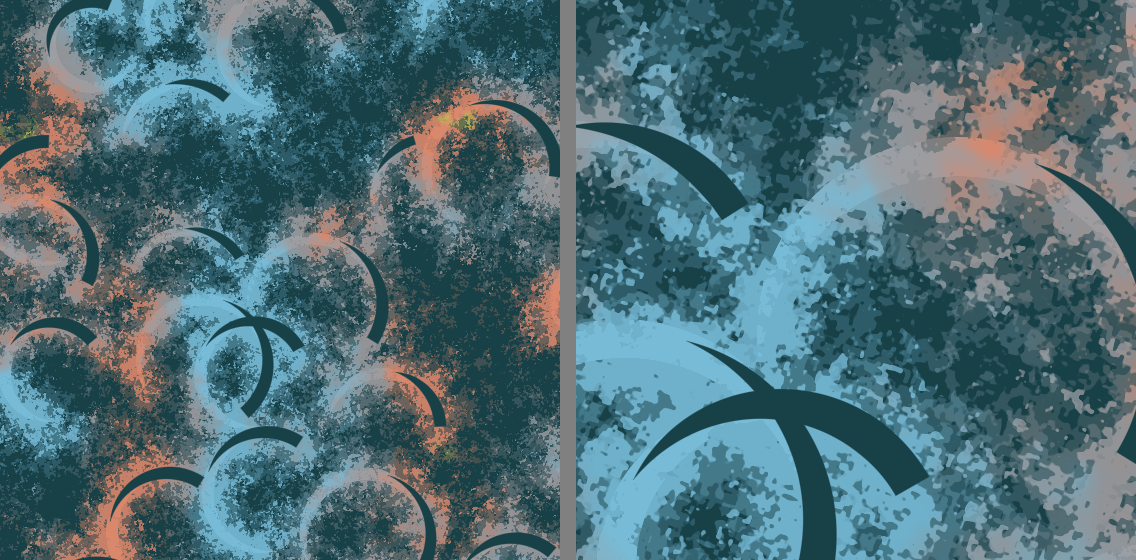
Left: the whole. Right: its middle third, enlarged.
A WebGL 1 fragment shader for this pattern:

```glsl
precision highp float;
uniform vec2 u_resolution;

const vec3 DEEP_TEAL = vec3(0.090, 0.250, 0.280);
const vec3 SKY = vec3(0.520, 0.800, 0.920);
const vec3 ASH = vec3(0.690, 0.660, 0.670);
const vec3 CORAL = vec3(0.960, 0.570, 0.440);
const vec3 OCHRE = vec3(0.860, 0.770, 0.350);
const float GRID = 5.0;

float hash(vec2 p) {
  vec3 q = fract(vec3(p.xyx) * 0.1031);
  q += dot(q, q.yzx + 33.33);
  return fract((q.x + q.y) * q.z);
}

float valueNoise(vec2 p) {
  vec2 i = floor(p);
  vec2 f = fract(p);
  f = f * f * (3.0 - 2.0 * f);
  float low = mix(hash(i), hash(i + vec2(1.0, 0.0)), f.x);
  float high = mix(hash(i + vec2(0.0, 1.0)), hash(i + vec2(1.0)), f.x);
  return mix(low, high, f.y);
}

// Centered noise; a gain near one keeps fine flecks strong.
float speckle(vec2 p, float frequency, float gain) {
  float sum = 0.0;
  float total = 0.0;
  float weight = 1.0;
  mat2 turn = mat2(0.8, 0.6, -0.6, 0.8);
  p *= frequency;
  for (int i = 0; i < 4; i++) {
    sum += weight * valueNoise(p);
    total += weight;
    weight *= gain;
    p = turn * p * 2.03 + 17.3;
  }
  return sum / total - 0.5;
}

float fill(float distance, float blur) {
  return 1.0 - smoothstep(-blur, blur, distance);
}

// Returns spatter reach, solid paint and dark cutout of one arc.
vec3 arcStroke(vec2 p, float radius, float middle, float halfSpan, float blur) {
  float c = cos(middle);
  float s = sin(middle);
  vec2 q = vec2(c * p.x + s * p.y, c * p.y - s * p.x);
  float along = -atan(q.y, q.x) / halfSpan;
  float across = length(q) - radius;
  float arcLength = halfSpan * radius;

  float overrun = max(abs(along) - 1.0, 0.0) * arcLength;
  float reach = exp(-length(vec2(across, overrun)) / 0.046);

  float thickness = min(1.0, 0.35 + 0.4 * halfSpan);
  float bulge = (along + 0.3) / 0.85;
  float paintWidth = 0.012 * thickness * (1.0 - bulge * bulge);
  float solid = fill(abs(across) - paintWidth, blur);

  float growth = clamp((along + 0.05) / 0.75, 0.0, 1.0);
  float cutWidth = 0.0115 * thickness * growth * (1.7 - 0.7 * growth);
  float cutEnd = (along - 0.88) * arcLength;
  float cut = fill(max(abs(across - 0.005) - cutWidth, cutEnd), blur);
  cut *= step(-0.05, along);
  return vec3(reach, solid, cut);
}

// Strongest contribution of the jittered arcs around p.
vec3 scatterArcs(vec2 p, float blur) {
  vec3 strongest = vec3(0.0);
  vec2 home = floor(p * GRID);
  for (int y = -1; y <= 1; y++) {
    for (int x = -1; x <= 1; x++) {
      vec2 cell = home + vec2(float(x), float(y));
      vec2 seed = cell + 31.0;
      vec2 jitter = vec2(hash(seed + 7.1), hash(seed + 19.7)) - 0.5;
      vec2 center = (cell + 0.5 + 0.75 * jitter) / GRID;
      float radius = mix(0.065, 0.118, sqrt(hash(seed + 43.3)));
      float middle = 2.2 + 2.4 * (hash(seed + 61.9) - 0.5);
      float halfSpan = mix(0.4, 2.4, sqrt(hash(seed + 83.5)));
      float present = step(hash(seed + 101.2), 0.76);
      vec3 stroke = arcStroke(p - center, radius, middle, halfSpan, blur);
      strongest = max(strongest, stroke * present);
    }
  }
  return strongest;
}

// One coat of flecks, laid where density plus its own grain is high.
float coat(vec2 p, float density, float threshold, float opacity) {
  float grain = speckle(p + threshold * 9.0, 42.0, 1.1);
  return opacity * smoothstep(-0.06, 0.06, density + 2.0 * grain - threshold);
}

vec3 pigment(float hue) {
  vec3 color = mix(SKY, ASH, smoothstep(0.30, 0.56, hue));
  color = mix(color, CORAL, smoothstep(0.56, 0.76, hue));
  return mix(color, OCHRE, smoothstep(0.84, 0.94, hue));
}

void main() {
  vec2 p = gl_FragCoord.xy / u_resolution.y;
  float blur = 0.8 / u_resolution.y;
  vec3 arcs = scatterArcs(p, blur);

  // Thin to dense coats share patches but not flecks.
  float density = arcs.x + 1.1 * speckle(p, 9.0, 0.8);
  float bare = 1.0 - coat(p, density, 0.31, 0.20);
  bare *= 1.0 - coat(p, density, 0.47, 0.26);
  bare *= 1.0 - coat(p, density, 0.66, 0.66);
  float worn = smoothstep(-0.04, 0.04, density - 0.72 + 2.0 * speckle(p, 60.0, 1.0));
  bare = min(bare, 1.0 - arcs.y * mix(0.62, 0.88, worn));
  float cover = (1.0 - bare) * (1.0 - arcs.z);

  float hue = 0.46 + 0.95 * (valueNoise(p * 5.5 + 3.7) - 0.5);
  hue += 0.35 * speckle(p, 12.0, 0.9);
  gl_FragColor = vec4(mix(DEEP_TEAL, pigment(hue), cover), 1.0);
}
```
